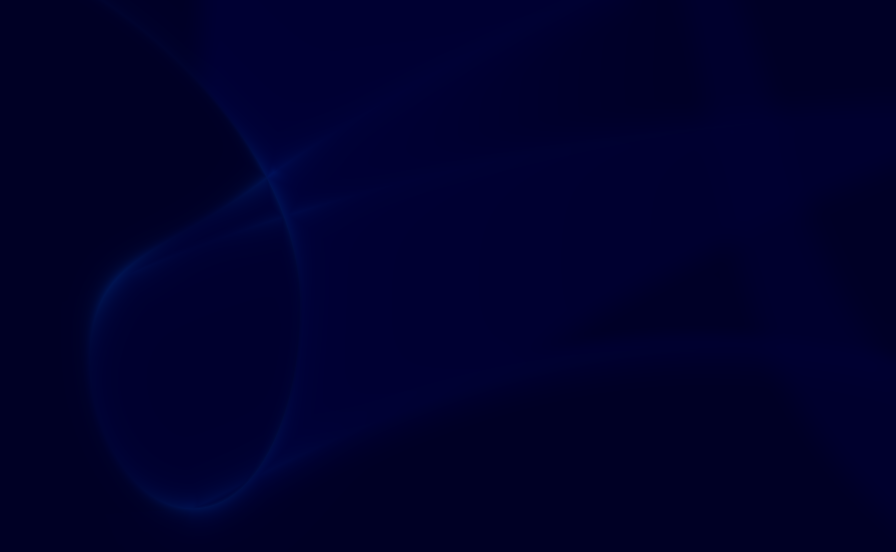
Reproduce this background procedurally as a WebGL 2 fragment shader.

```glsl
#version 300 es
precision highp float;
// Dark blue veils folded around a glowing loop, like light through thin cloth.
// Signed distances to cubic curves give both the soft fills and the glows.
// Space: y points down, the canvas is HEIGHT units tall.
uniform vec2 u_resolution;
out vec4 fragColor;

const float HEIGHT = 4.74;
const int SEGMENTS = 24;
const vec3 NIGHT = vec3(0.0, 0.0, 0.145);
const vec3 VEIL = vec3(0.0, 0.001, 0.052);
const vec3 GLOW = vec3(0.0, 0.085, 0.14);

// Bright knots: position and strength
const vec3 KNOTS[5] = vec3[5](
    vec3(1.00, 2.45, 0.75), vec3(1.70, 4.36, 0.60), vec3(2.36, 1.50, 0.50),
    vec3(2.50, 1.95, 0.30), vec3(2.38, 3.90, 0.35));

vec2 cubic(vec2 a, vec2 b, vec2 c, vec2 d, float t) {
    float s = 1.0 - t;
    return s * s * s * a + 3.0 * s * s * t * b + 3.0 * s * t * t * c + t * t * t * d;
}

// Signed distance to a cubic curve; the sign tells the side
float curve(vec2 p, vec2 a, vec2 b, vec2 c, vec2 d) {
    float best = 1e5;
    float side = 1.0;
    vec2 start = a;
    for (int i = 1; i <= SEGMENTS; i++) {
        vec2 end = cubic(a, b, c, d, float(i) / float(SEGMENTS));
        vec2 e = end - start;
        vec2 v = p - start;
        float dist = length(v - e * clamp(dot(v, e) / dot(e, e), 0.0, 1.0));
        if (dist < best) {
            best = dist;
            side = e.y * v.x - e.x * v.y;
        }
        start = end;
    }
    return side < 0.0 ? -best : best;
}

float nearer(float a, float b) {
    return abs(a) < abs(b) ? a : b;
}

// Glow with a different falloff on each side of a curve
float glow(float d, float inner, float outer) {
    return exp(-abs(d) / (d < 0.0 ? inner : outer));
}

float knotLight(vec2 p) {
    float sum = 0.0;
    for (int i = 0; i < 5; i++) {
        vec2 v = p - KNOTS[i].xy;
        sum += KNOTS[i].z * exp(-dot(v, v) / 0.22);
    }
    return sum;
}

void main() {
    vec2 p = vec2(gl_FragCoord.x, u_resolution.y - gl_FragCoord.y) * HEIGHT / u_resolution.y;

    // Main loop: falling arc, rounded lobe, then the rising arm
    float arc = nearer(
        curve(p, vec2(0.75, -0.08), vec2(1.75, 0.55), vec2(2.62, 1.60), vec2(2.58, 2.70)),
        curve(p, vec2(2.58, 2.70), vec2(2.56, 3.60), vec2(2.20, 4.37), vec2(1.65, 4.37)));
    float lobe = nearer(
        curve(p, vec2(1.65, 4.37), vec2(1.15, 4.37), vec2(0.77, 3.70), vec2(0.77, 3.10)),
        curve(p, vec2(0.77, 3.10), vec2(0.77, 2.15), vec2(1.45, 2.20), vec2(2.35, 1.48)));
    float arm = curve(p, vec2(2.35, 1.48), vec2(3.20, 0.90), vec2(4.10, 0.40), vec2(5.20, -0.10));

    // Folds sweeping to the right
    float fold = curve(p, vec2(1.00, 2.40), vec2(2.50, 1.75), vec2(4.80, 1.05), vec2(7.90, 0.98));
    float hem = curve(p, vec2(1.65, 4.37), vec2(3.00, 3.70), vec2(5.20, 2.45), vec2(7.90, 3.30));
    float crease = curve(p, vec2(4.00, 3.25), vec2(5.00, 2.70), vec2(6.50, 1.80), vec2(7.90, 1.25));

    // Hanging band on the right
    float bandLeft = curve(p, vec2(5.78, -0.10), vec2(6.20, 1.30), vec2(6.00, 3.30), vec2(7.90, 4.75));
    float bandRight = curve(p, vec2(6.38, -0.10), vec2(6.90, 1.30), vec2(6.90, 2.20), vec2(7.90, 3.35));
    float band = smoothstep(-0.12, 0.25, bandLeft) * smoothstep(-0.12, 0.25, -bandRight);

    // Body of the cloth, thinned above the fold and below the crease
    float body = smoothstep(-0.03, 0.03, arc) * smoothstep(-0.35, 0.15, hem)
               * smoothstep(1.55, 1.90, p.x);
    float thinTop = smoothstep(-0.1, 0.3, fold) * smoothstep(-0.1, 0.4, -arm)
                  * smoothstep(3.2, 6.4, p.x);
    float gap = smoothstep(-0.10, 0.25, -crease) * smoothstep(0.05, 0.25, hem)
              * smoothstep(4.2, 5.2, p.x);
    body *= (1.0 - 0.9 * thinTop) * (1.0 - 0.85 * gap);
    body *= 1.0 - 0.25 * smoothstep(3.0, 6.5, p.x);
    float pocket = 0.7 * smoothstep(-0.03, 0.05, -arc) * smoothstep(-0.08, 0.06, -lobe);
    float veil = 1.0 - (1.0 - max(body, pocket)) * (1.0 - 0.6 * band);

    // Broad sheen along the edges, fading to the right
    float fade = exp(-0.45 * max(p.x - 2.3, 0.0));
    float sheen = 0.45 * glow(arc, 0.05, 0.30) + 0.40 * glow(lobe, 0.15, 0.10)
                + fade * (0.50 * glow(arm, 0.22, 0.18) + 0.35 * glow(fold, 0.20, 0.12))
                + 0.35 * fade * glow(hem, 0.14, 0.18);

    // Fine bright rims, strongest at the knots
    float rim = max(glow(arc, 0.03, 0.07), glow(lobe, 0.09, 0.06));
    rim = max(rim, fade * 0.6 * max(glow(arm, 0.10, 0.08), glow(fold, 0.09, 0.06)));
    rim = max(rim, fade * 0.6 * glow(hem, 0.08, 0.10));
    float light = rim * (0.14 + knotLight(p));

    vec3 color = NIGHT + VEIL * (veil + 0.75 * sheen) + GLOW * light;
    fragColor = vec4(color, 1.0);
}
```
